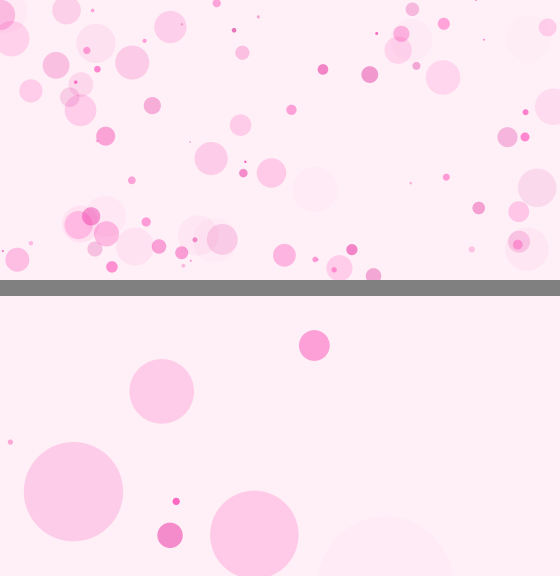
Top: the whole. Bottom: its middle third, enlarged.
Reproduce this background procedurally as a Shadertoy shader.

```glsl
// Scattered translucent pink discs on a pale blush ground, small ones strong and large ones faint.

#define DISC_COUNT 90
#define MIN_RADIUS 0.003
#define MAX_RADIUS 0.086
#define SIZE_SKEW 1.7
#define MAX_OPACITY 0.52
#define OPACITY_FALLOFF 1.1
#define OPACITY_SPREAD vec2(0.5, 1.4)
#define GROUND vec3(1.0, 0.94, 0.968)
#define HOT_PINK vec3(1.0, 0.20, 0.69)
#define PLUM vec3(0.84, 0.15, 0.58)

// Integer hash: three independent values in 0..1 per key
vec3 hash3(uvec3 key) {
    key = key * 1664525u + 1013904223u;
    key.x += key.y * key.z;
    key.y += key.z * key.x;
    key.z += key.x * key.y;
    key ^= key >> 16u;
    key.x += key.y * key.z;
    key.y += key.z * key.x;
    key.z += key.x * key.y;
    return vec3(key >> 8u) / 16777216.0;
}

// Antialiased coverage of a disc
float discMask(vec2 p, vec2 center, float radius, float pixel) {
    return clamp(0.5 - (length(p - center) - radius) / pixel, 0.0, 1.0);
}

void mainImage(out vec4 fragColor, in vec2 fragCoord) {
    // Canvas height is one unit
    float pixel = 1.0 / iResolution.y;
    vec2 p = fragCoord * pixel;
    vec2 canvas = vec2(iResolution.x * pixel, 1.0);

    vec3 color = GROUND;
    for (int i = 0; i < DISC_COUNT; i++) {
        vec3 place = hash3(uvec3(i, 17, 5));
        vec3 look = hash3(uvec3(i, 71, 29));

        // Evenly ranked sizes, skewed toward small; golden-ratio steps shuffle the order
        float rank = fract((float(i) + 0.5) * 0.618034);
        float size = pow(rank, SIZE_SKEW);
        float radius = mix(MIN_RADIUS, MAX_RADIUS, size);

        // Larger discs fade out; a few lean toward plum
        float opacity = MAX_OPACITY * pow(1.0 - size, OPACITY_FALLOFF)
                      * mix(OPACITY_SPREAD.x, OPACITY_SPREAD.y, look.x);
        vec3 ink = mix(HOT_PINK, PLUM, look.y * look.y * look.y);

        color = mix(color, ink, opacity * discMask(p, place.xy * canvas, radius, pixel));
    }
    fragColor = vec4(color, 1.0);
}
```
